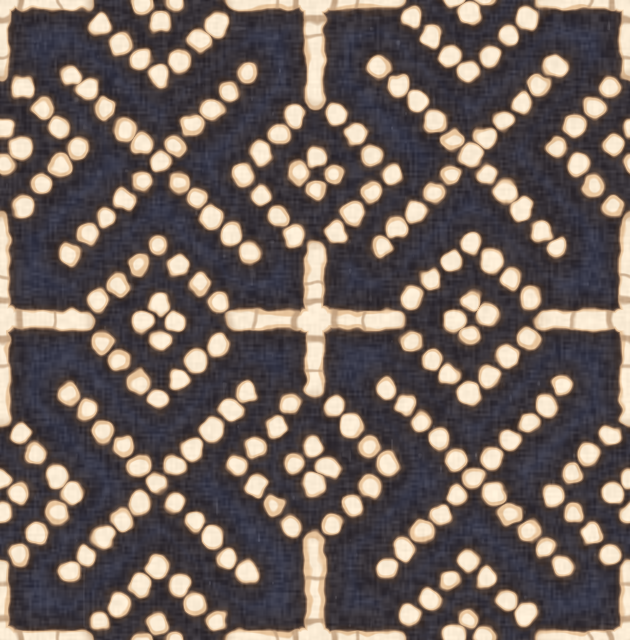
A Shadertoy shader for this pattern:

```glsl
// Resist-dyed cloth: dotted crosses and diamonds joined by cracked wax bars on dark indigo.
#define REPEATS 2.0
#define DOT_RADIUS 0.0365
#define BAR_HALF 0.033
#define BAR_START 0.237
#define SWAY 0.045
#define JITTER 0.013
#define WEAVE 0.085
#define CREAM vec3(0.985, 0.925, 0.835)
#define TAN vec3(0.91, 0.77, 0.61)
#define RUST vec3(0.53, 0.41, 0.32)
#define BROWN vec3(0.27, 0.22, 0.20)
#define INDIGO vec3(0.225, 0.230, 0.295)

const float PI = 3.14159265;

vec2 hash2(vec2 p) {
    vec3 h = fract(p.xyx * vec3(0.1031, 0.1030, 0.0973));
    h += dot(h, h.yzx + 33.33);
    return fract((h.xx + h.yz) * h.zy);
}

// Value noise on n cells across the canvas, wrapping at its edges
float noise(vec2 uv, vec2 n) {
    vec2 p = uv * n, i = floor(p), f = p - i;
    f = f * f * (3.0 - 2.0 * f);
    float a = hash2(mod(i, n)).x;
    float b = hash2(mod(i + vec2(1, 0), n)).x;
    float c = hash2(mod(i + vec2(0, 1), n)).x;
    float d = hash2(mod(i + vec2(1, 1), n)).x;
    return mix(mix(a, b, f.x), mix(c, d, f.x), f.y);
}

vec2 motifKey(vec2 c) { return mod(c, REPEATS) * 61.0 + 7.0; }

// Hand-placed displacement of a whole motif
vec2 drift(vec2 c) {
    float sway = -SWAY * cos(PI * c.x) * sin(PI * c.y);
    return vec2(0.0, sway) + (hash2(motifKey(c)) - 0.5) * 0.024;
}

float waxDot(vec2 p, vec2 offset, vec2 key) {
    vec2 h = hash2(key + offset * 97.0 + 40.0);
    vec2 size = hash2(key.yx + offset * 71.0 + 90.0);
    return length(p - offset - (h - 0.5) * JITTER) - DOT_RADIUS - (size.x - 0.5) * 0.006;
}

float dottedCross(vec2 q, vec2 c) {
    vec2 p = q - c - drift(c), key = motifKey(c);
    float d = 1.0;
    for (int k = -5; k <= 5; k++) {
        float t = float(k) * 0.0565;
        d = min(d, min(waxDot(p, vec2(t, t), key), waxDot(p, vec2(t, -t), key)));
    }
    return d;
}

// Diamond open at two corners, with four dots in its middle; bars run along x
float dottedDiamond(vec2 p, vec2 key) {
    float d = 1.0;
    for (int side = 0; side < 4; side++) {
        vec2 s = vec2(side % 2, side / 2) * 2.0 - 1.0;
        for (int k = 0; k < 4; k++) {
            float t = float(k);
            d = min(d, waxDot(p, s * vec2(0.062 * t, 0.237 - 0.057 * t), key));
        }
        vec2 inner = s.x > 0.0 ? vec2(s.y, 0) : vec2(0, s.y);
        d = min(d, waxDot(p, inner * 0.055, key));
    }
    return d;
}

// Returns distance to the wax and strength of cracks across the bars
vec2 edgeMotif(vec2 q, vec2 c, bool upright) {
    vec2 p = q - c, shift = drift(c), key = motifKey(c);
    if (upright) { p = p.yx; shift = shift.yx; }
    float along = p.x - shift.x;
    float bar = length(vec2(max(BAR_START - abs(along), 0.0), p.y)) - BAR_HALF;
    float d = min(bar, dottedDiamond(p - shift, key));

    vec2 h = hash2(key + sign(p.x) * 3.0 + 20.0);
    float fromKnot = 0.5 - abs(p.x) + p.y * (h.y - 0.5) * 0.3;
    float crack = 1.0 - smoothstep(0.004, 0.016, abs(fromKnot - 0.062));
    float extra = 1.0 - smoothstep(0.001, 0.010, abs(fromKnot - 0.11 - 0.09 * h.x));
    float tip = 0.7 * h.y * (1.0 - smoothstep(0.21, 0.25, abs(along)));
    return vec2(d, max(max(crack, extra * 0.85), tip) * step(bar, 0.0));
}

float knot(vec2 q) {
    vec2 b = abs(q - round(q)) - vec2(0.026, 0.014);
    return length(max(b, 0.0)) - 0.030;
}

void mainImage(out vec4 fragColor, in vec2 fragCoord) {
    vec2 uv = fragCoord / iResolution.xy;
    vec2 wobble = vec2(noise(uv, vec2(64)), noise(uv + 0.37, vec2(64))) - 0.5;
    vec2 q = uv * REPEATS + wobble * 0.015;
    vec2 cell = floor(q) + 0.5, corner = round(q);

    // Waxed shapes
    vec2 level = edgeMotif(q, vec2(cell.x, corner.y), false);
    vec2 upright = edgeMotif(q, vec2(corner.x, cell.y), true);
    float d = min(min(level.x, upright.x), min(dottedCross(q, cell), knot(q)));
    float crack = max(level.y, upright.y);

    // Dye, from open cloth to the heart of the wax
    float stain = 0.014 * pow(noise(uv, vec2(24)), 3.0);
    float tone = noise(uv, vec2(7)) - 0.5;
    vec3 cloth = mix(vec3(0.215, 0.195, 0.215), INDIGO, smoothstep(0.015, 0.085, d + tone * 0.04));
    vec3 color = mix(BROWN, cloth, smoothstep(0.004, 0.022, d));
    color = mix(RUST, color, smoothstep(-0.002, 0.005, d));
    color = mix(TAN, color, smoothstep(-0.006, 0.000, d));
    color = mix(CREAM, color, smoothstep(-0.012, -0.004, d + stain));
    color = mix(color, mix(TAN, RUST, 0.45), crack * 0.85 * smoothstep(0.002, -0.006, d));

    // Woven threads and pale slubs
    float weave = noise(uv, vec2(250, 70)) + noise(uv, vec2(70, 250)) - 1.0;
    float slub = smoothstep(0.93, 1.0, noise(uv, vec2(90, 45))) * 0.10;
    color += weave * mix(WEAVE, 0.035, color.r) + slub * (1.0 - color.r);
    fragColor = vec4(clamp(color, 0.0, 1.0), 1.0);
}
```
